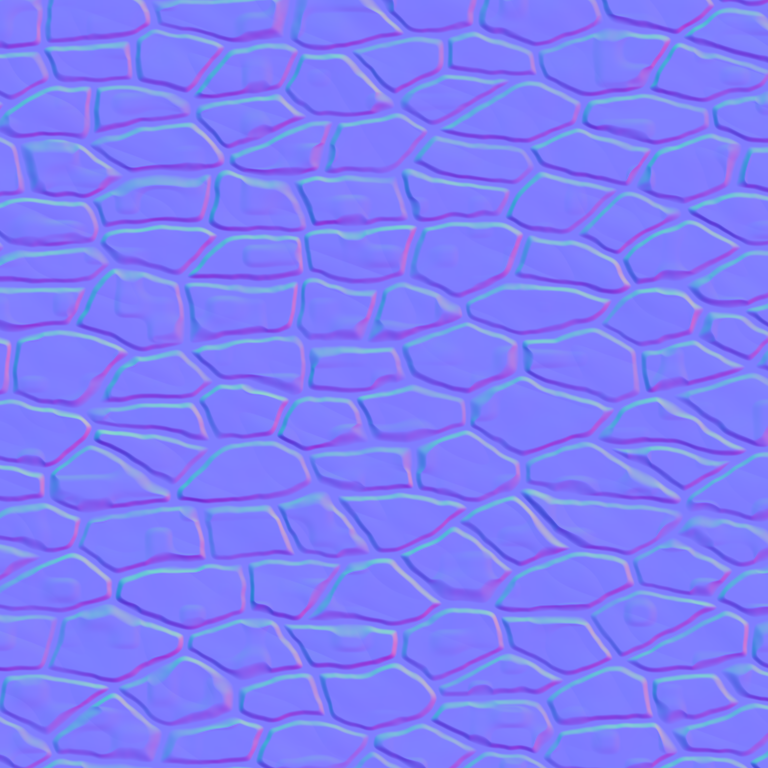
Give the GLSL for this texture map, as a WebGL 1 fragment shader.

```glsl
precision highp float;

// Tangent-space normal map of a dry stone wall: flat, wide, irregular stones.
// Stretched Voronoi cells in staggered rows give a height field with ragged
// bevels; its slopes are encoded as red (right), green (up) and blue (out).

uniform vec2 u_resolution;

const vec2 GRID = vec2(7.6, 14.5); // stones across and up the canvas

float hash(vec2 p) {
  return fract(sin(dot(p, vec2(127.1, 311.7))) * 43758.5453);
}

float noise(vec2 p) {
  vec2 i = floor(p), f = fract(p);
  f = f * f * f * (f * (f * 6.0 - 15.0) + 10.0);
  return mix(mix(hash(i), hash(i + vec2(1.0, 0.0)), f.x),
             mix(hash(i + vec2(0.0, 1.0)), hash(i + 1.0), f.x), f.y);
}

// Stone centre of a grid cell, with every second row shifted
vec2 stoneCentre(vec2 cell) {
  vec2 jitter = vec2(hash(cell), hash(cell + 37.3)) - 0.5;
  float stagger = 0.5 * mod(cell.y, 2.0) - 0.25;
  return cell + 0.5 + vec2(stagger, 0.0) + jitter * vec2(0.85, 0.9);
}

// Rounded distance to the joint in canvas units; also gives the stone's cell
float jointDistance(vec2 p, out vec2 stone, out vec2 toCentre) {
  vec2 g = p * GRID, base = floor(g);
  float nearest = 100.0;
  for (int y = -2; y <= 2; y++) {
    for (int x = -2; x <= 2; x++) {
      vec2 cell = base + vec2(float(x), float(y));
      vec2 r = stoneCentre(cell) - g;
      if (dot(r, r) < nearest) {
        nearest = dot(r, r);
        stone = cell;
        toCentre = r;
      }
    }
  }
  float sum = 1e-9;
  for (int y = -2; y <= 2; y++) {
    for (int x = -2; x <= 2; x++) {
      vec2 r = stoneCentre(base + vec2(float(x), float(y))) - g;
      vec2 across = r - toCentre;
      if (dot(across, across) > 1e-5) {
        float d = dot(0.5 * (r + toCentre), across) / length(across * GRID);
        sum += exp(-450.0 * d);
      }
    }
  }
  return -log(sum) / 450.0;
}

float wallHeight(vec2 p) {
  // Bend the outlines, then roughen them
  vec2 q = p + 0.014 * (vec2(noise(p * 12.0), noise(p * 15.0 + 40.0)) - 0.5);
  q += 0.0035 * (vec2(noise(p * 50.0 + 9.0), noise(p * 44.0 + 70.0)) - 0.5);
  vec2 stone, toCentre;
  float d = jointDistance(q, stone, toCentre);
  d += 0.0016 * (noise(p * 75.0) - 0.5);

  // Mostly crisp bevels, with a few short worn stretches
  float wear = smoothstep(0.62, 0.95, noise(p * vec2(24.0, 30.0) + 5.0));
  float bevel = mix(0.0075, 0.017, wear);
  float mask = smoothstep(0.0025, 0.0025 + bevel, d);

  // Slightly tilted faces with faint dents and creases
  vec2 tilt = 0.03 * (vec2(hash(stone + 11.7), hash(stone + 23.1)) - 0.5);
  float face = dot(tilt, toCentre / GRID);
  face += 0.0010 * noise(p * vec2(14.0, 19.0) + 3.0);
  face += 0.0012 * abs(noise(p * vec2(17.0, 25.0) + p.yx * 9.0) - 0.5);
  return mask * (0.0023 + 0.0012 * wear + face)
       + 0.0004 * noise(p * 30.0 + 60.0);
}

void main() {
  vec2 p = gl_FragCoord.xy / u_resolution;
  vec2 e = vec2(0.0012, 0.0);

  // Central differences give the outward slope, gentler on lower edges
  vec2 slope = vec2(wallHeight(p - e.xy) - wallHeight(p + e.xy),
                    wallHeight(p - e.yx) - wallHeight(p + e.yx)) / (2.0 * e.x);
  slope *= vec2(0.95, slope.y < 0.0 ? 0.82 : 1.0);
  vec2 n = slope / sqrt(1.0 + dot(slope, slope));

  // Blue falls off a little faster than on a unit normal
  float blue = 1.0 - 0.28 * max(length(n) - 0.03, 0.0);
  gl_FragColor = vec4(vec2(0.5, 0.492) + 0.5 * n, blue, 1.0);
}
```
